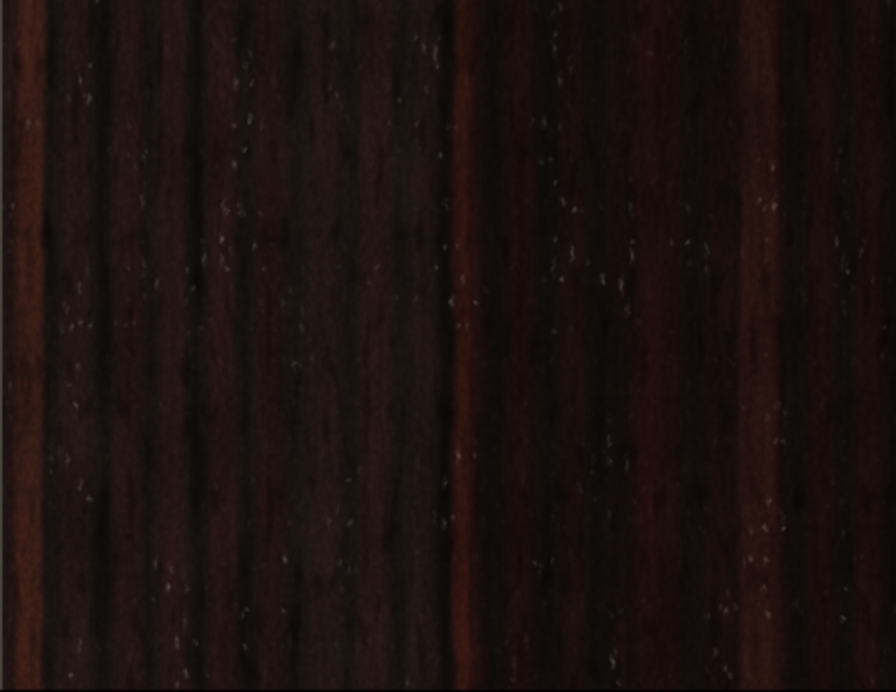
Reproduce this texture procedurally as a WebGL 2 fragment shader.

```glsl
#version 300 es
precision highp float;
// Dark ebony veneer: soft upright stripes with blackish seams and a few rust bands.
// Stripes are wobbling unit cells with hashed tones; stretched gradient noise gives
// the grain, and jittered grids scatter clumps of short, pale, upright flecks.

uniform vec2 u_resolution;
out vec4 fragColor;

vec2 hash2(vec2 p) {
    vec3 q = fract(vec3(p.xyx) * vec3(0.1031, 0.1030, 0.0973));
    q += dot(q, q.yzx + 33.33);
    return fract((q.xx + q.yz) * q.zy);
}

float cornerSlope(vec2 cell, vec2 offset) {
    float angle = 6.2832 * hash2(cell).x;
    return dot(vec2(cos(angle), sin(angle)), offset);
}

// Gradient noise, roughly -0.7 to 0.7
float gradientNoise(vec2 p) {
    vec2 i = floor(p), f = fract(p);
    vec2 u = f * f * f * (f * (f * 6.0 - 15.0) + 10.0);
    vec2 e = vec2(1, 0);
    return mix(mix(cornerSlope(i, f), cornerSlope(i + e, f - e), u.x),
               mix(cornerSlope(i + e.yx, f - e.yx), cornerSlope(i + 1.0, f - 1.0), u.x), u.y);
}

// Upright band around a centre line with a soft border
float band(float x, float centre, float halfWidth) {
    return 1.0 - smoothstep(halfWidth - 0.009, halfWidth + 0.007, abs(x - centre));
}

// One jittered, ragged fleck in some cells of a grid
float flecks(vec2 p, vec2 cellSize, float share, float seed) {
    vec2 cell = floor(p / cellSize);
    vec2 place = hash2(cell + seed), kind = hash2(cell + seed + 57.0);
    vec2 d = (fract(p / cellSize) - mix(vec2(0.35), vec2(0.65), place)) * cellSize;
    d.x += 0.005 * gradientNoise(vec2(p.x * 30.0, p.y * 90.0));
    vec2 radius = vec2(0.0065, mix(0.007, 0.34 * cellSize.y, kind.y * kind.y));
    float shape = 1.0 - smoothstep(0.0, 1.0, length(d / radius));
    float ragged = 0.65 + 1.1 * gradientNoise(p * vec2(120.0, 95.0) + seed);
    return shape * max(ragged, 0.0) * step(kind.x, share) * (0.35 + 0.65 * place.y);
}

void main() {
    vec2 p = gl_FragCoord.xy / u_resolution.y;
    float width = u_resolution.x / u_resolution.y;

    // Slight sway of all upright features
    float x = p.x + 0.007 * gradientNoise(vec2(p.x * 5.0, p.y * 2.5))
                  + 0.004 * gradientNoise(vec2(p.x * 9.0, p.y * 13.0) + 20.0);

    // Greyish brown ground, much darker towards the right
    float right = smoothstep(0.57, 0.70, x);
    vec3 color = mix(vec3(0.119, 0.087, 0.075), vec3(0.080, 0.050, 0.041), right);

    // Stripes of hashed redness
    float stripe = x / 0.0715 + 0.25 * gradientNoise(vec2(x * 7.0, 3.5));
    float t = fract(stripe);
    vec2 tone = hash2(vec2(floor(stripe), 11.0));
    float body = smoothstep(0.0, 0.45, t) * (1.0 - smoothstep(0.6, 1.0, t));
    vec3 red = mix(vec3(0.132, 0.069, 0.064), vec3(0.118, 0.054, 0.048), right);
    color = mix(color, red, body * (0.1 + 0.75 * tone.x));
    color *= 1.0 + 0.18 * (tone.y - 0.5) * body;

    // Blackish seams of uneven strength, broken along their length
    float seamId = floor(stripe + 0.5);
    float seam = 1.0 - smoothstep(0.0, 0.34, min(t, 1.0 - t));
    float fade = 0.4 + 0.5 * hash2(vec2(seamId, 5.0)).x
               + 0.5 * gradientNoise(vec2(seamId * 3.7, p.y * 5.0))
               + 0.3 * gradientNoise(vec2(x * 40.0, p.y * 14.0) + 60.0);
    color = mix(color, vec3(0.060, 0.049, 0.041), seam * clamp(fade, 0.0, 1.0));

    // Rust bands with a dark edge beside the narrow one
    float drift = 0.85 + 0.4 * gradientNoise(vec2(x * 8.0, p.y * 3.0) + 40.0)
                + 0.25 * gradientNoise(vec2(x * 45.0, p.y * 8.0) + 15.0);
    color *= 1.0 - 0.25 * band(x, 0.643, 0.010);
    color = mix(color, vec3(0.228, 0.115, 0.085), band(x, 0.044, 0.021) * drift);
    color = mix(color, vec3(0.190, 0.080, 0.062), band(x, 0.667, 0.012) * drift);
    color = mix(color, vec3(0.135, 0.056, 0.050), band(x, 0.938, 0.018) * drift * 0.8);
    color = mix(color, vec3(0.162, 0.078, 0.064), band(x, 1.095, 0.029) * drift);

    // Upright grain, cloudy shading and soft mottling
    float grain = gradientNoise(vec2(x * 75.0, p.y * 6.0));
    float cloud = gradientNoise(p * vec2(13.0, 7.0) + 70.0);
    float mottle = gradientNoise(p * vec2(105.0, 70.0));
    float speck = gradientNoise(p * vec2(170.0, 140.0) + 33.0);
    color *= 1.0 + 0.17 * grain + 0.2 * cloud + 0.2 * mottle + 0.12 * speck;

    // Faint dark pores
    float pore = smoothstep(0.1, 0.6, gradientNoise(vec2(x * 50.0, p.y * 16.0) + 90.0));
    color *= 1.0 - 0.3 * pore;

    // Pale flecks gathered into upright clumps
    float clump = smoothstep(0.0, 0.4, gradientNoise(vec2(x * 13.0, p.y * 4.0) + 130.0));
    float pale = 0.0;
    for (int i = 0; i < 3; i++) {
        float k = float(i);
        vec2 shifted = p + vec2(0.013, 0.021) * k;
        pale = max(pale, flecks(shifted, vec2(0.028, 0.074 - 0.016 * k), 0.36, 19.0 * k));
    }
    color += vec3(0.20, 0.205, 0.195) * pale * (0.15 + 0.85 * clump);

    // Thin pale left margin and black lower edge
    color = mix(vec3(0.30, 0.27, 0.24), color, smoothstep(0.001, 0.006, p.x));
    color *= smoothstep(0.0, 0.006, p.y);
    color *= 1.0 - 0.12 * smoothstep(width - 0.03, width, p.x);

    fragColor = vec4(clamp(color, 0.0, 1.0), 1.0);
}
```
